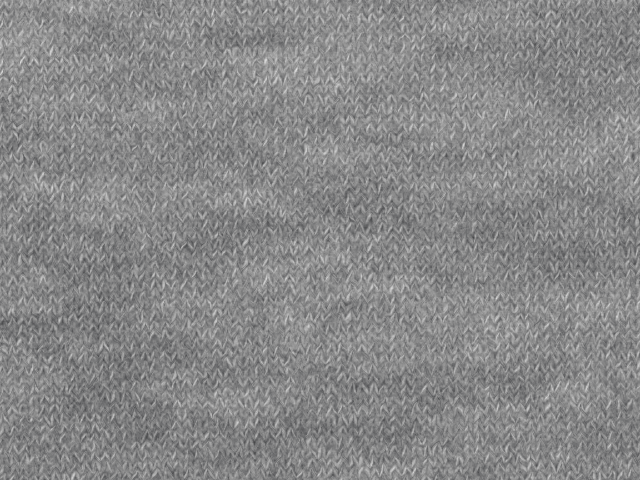
This texture is drawn by a WebGL 2 fragment shader. Its source:

```glsl
#version 300 es
precision highp float;
// Heathered grey jersey knit: rows of small V stitches with streaky yarn and loose fibres.

uniform vec2 u_resolution;
out vec4 fragColor;

const float TAU = 6.2831853;
const vec2 STITCH = vec2(0.0216, 0.0208);  // wale width and row height
const float LEG_RISE = 1.75;               // rows climbed per wale along a leg

float hash(vec2 p) {
    return fract(sin(dot(p, vec2(127.1, 311.7))) * 43758.5453);
}

float noise(vec2 p) {
    vec2 cell = floor(p);
    vec2 f = fract(p);
    f = f * f * (3.0 - 2.0 * f);
    float low = mix(hash(cell), hash(cell + vec2(1.0, 0.0)), f.x);
    float high = mix(hash(cell + vec2(0.0, 1.0)), hash(cell + vec2(1.0, 1.0)), f.x);
    return mix(low, high, f.y);
}

// Layered noise centred on zero
float fbm(vec2 p) {
    float sum = 0.0;
    float gain = 0.5;
    for (int i = 0; i < 4; i++) {
        sum += gain * (noise(p) - 0.5);
        p = p * 2.03 + vec2(17.3, 9.1);
        gain *= 0.5;
    }
    return sum;
}

// Gentle bending of the fabric plus a little unevenness per stitch
vec2 warpCloth(vec2 p) {
    vec2 bend = vec2(noise(p * 3.0), noise(p * 3.0 + 40.0)) - 0.5;
    vec2 wobble = vec2(noise(p * 60.0 + 7.0), noise(p * 60.0 + 80.0)) - 0.5;
    p.y -= 0.03 * p.x;
    return p + bend * 0.016 + wobble * vec2(0.007, 0.009);
}

// Light and dark of the stitch legs, centred near zero
float knit(vec2 p) {
    vec2 q = p / STITCH;
    float side = abs(fract(q.x) - 0.5);
    float climb = q.y - LEG_RISE * side;
    float row = floor(climb);
    float leg = floor(q.x * 2.0);

    float wave = 0.5 - 0.5 * cos(TAU * fract(climb));
    float ridge = pow(wave, 1.4);
    float body = smoothstep(0.0, 0.16, side) * smoothstep(0.5, 0.36, side);
    float strength = hash(vec2(leg, row)) - 0.5;
    float strand = noise(vec2(climb * 6.0, q.x * 2.5)) - 0.5;
    float lean = mod(leg, 2.0) - 0.5;

    float shade = 0.105 * (ridge - 0.43);
    shade += 0.062 * (body - 0.57);
    shade += ridge * body * (0.15 * strength + 0.05 * lean);
    return shade + 0.12 * strand;
}

// Pale and dark yarn streaks running along the rows
float heather(vec2 p) {
    float clouds = fbm(vec2(p.x * 4.0, p.y * 12.0) + 3.0);
    float streaks = noise(vec2(p.x * 13.0, p.y / STITCH.y * 0.7) + 60.0) - 0.5;
    return 0.155 * clouds + 0.06 * streaks;
}

// One short randomly turned hair in some of the cells
float hairs(vec2 p, float size, float share, float width, float seed) {
    vec2 cell = floor(p / size);
    vec2 id = cell + seed;
    vec2 local = (fract(p / size) - 0.5) * size;
    local -= (vec2(hash(id + 1.3), hash(id + 2.7)) - 0.5) * size * 0.4;
    float angle = TAU * hash(id + 4.1);
    vec2 along = vec2(cos(angle), sin(angle));
    float reach = size * mix(0.1, 0.25, hash(id + 6.5));
    float t = clamp(dot(local, along), -reach, reach);
    float d = length(local - along * t);
    float edge = 1.0 / u_resolution.y;
    float line = 1.0 - smoothstep(width - edge, width + edge, d);
    return line * step(1.0 - share, hash(id + 8.9));
}

void main() {
    vec2 p = gl_FragCoord.xy / u_resolution.y;
    vec2 cloth = warpCloth(p);

    float grey = 0.523 + knit(cloth) + heather(cloth);

    // Fuzz and loose fibres
    grey += 0.13 * (noise(p * 200.0) - 0.5);
    grey += 0.07 * (noise(p * 384.0 + 31.0) - 0.5);
    for (int i = 0; i < 2; i++) {
        float layer = float(i);
        vec2 shifted = p + layer * 0.013;
        grey += 0.05 * hairs(shifted, 0.03, 0.4, 0.0012, 11.0 + 23.0 * layer);
    }
    grey -= 0.09 * hairs(p, 0.05, 0.04, 0.0025, 71.0);

    // Slight fall of light toward the lower edge
    grey += 0.02 * (p.y - 0.5);

    // Shadows lean faintly blue
    float cool = 0.006 * (1.0 - smoothstep(0.38, 0.6, grey));
    vec3 color = vec3(grey) + vec3(-0.3, 0.0, 1.0) * cool;
    fragColor = vec4(clamp(color, 0.0, 1.0), 1.0);
}
```
